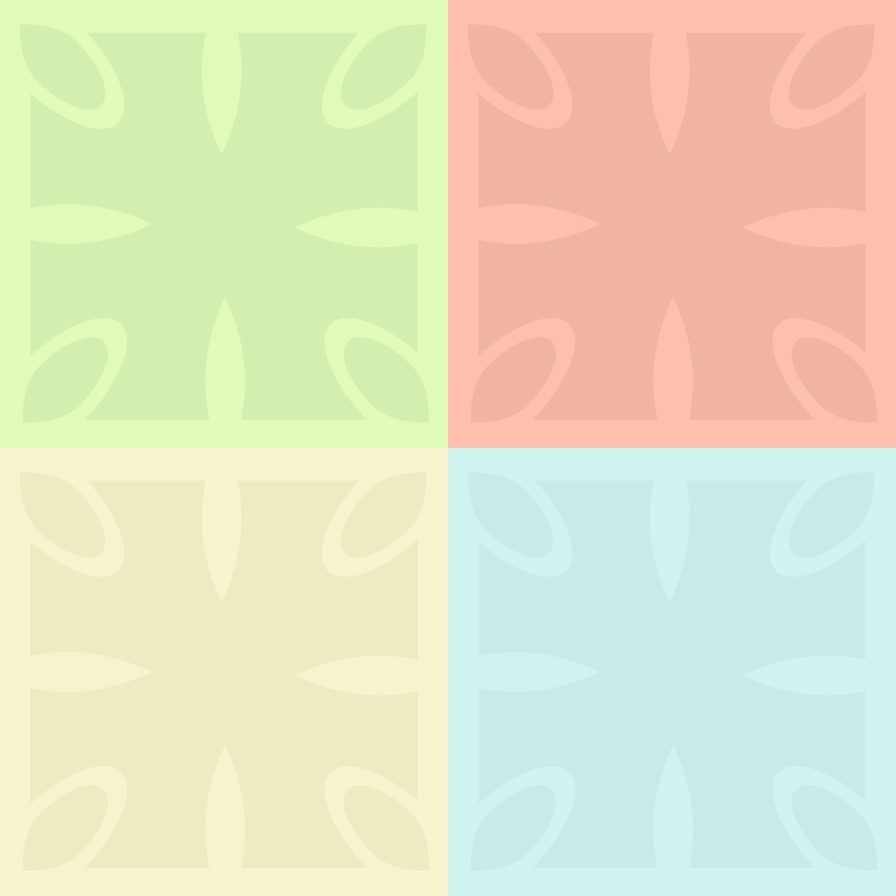
Write a WebGL 1 fragment shader that draws this pattern.

```glsl
precision highp float;

uniform vec2 u_resolution;

// Lengths are fractions of one tile, measured from its top left corner.
const float TILES = 2.0;

const vec3 GREEN_LIGHT = vec3(0.878, 0.980, 0.722);
const vec3 GREEN_DARK  = vec3(0.827, 0.937, 0.686);
const vec3 CORAL_LIGHT = vec3(1.000, 0.749, 0.682);
const vec3 CORAL_DARK  = vec3(0.941, 0.706, 0.631);
const vec3 CREAM_LIGHT = vec3(0.969, 0.953, 0.800);
const vec3 CREAM_DARK  = vec3(0.933, 0.918, 0.761);
const vec3 AQUA_LIGHT  = vec3(0.820, 0.953, 0.941);
const vec3 AQUA_DARK   = vec3(0.788, 0.922, 0.910);

const vec2 PANEL_CENTER = vec2(0.500, 0.505);
const float PANEL_HALF = 0.432;

const vec2 PETAL_CENTER = vec2(0.4987, 0.5039);
const float PETAL_SHIFT = 0.0039;
const float PETAL_TIP = 0.1595;
const float PETAL_PEAK = 0.1875;
const float PETAL_WIDTH = 0.0443;

const vec2 LEAF_CENTER = vec2(0.501, 0.4987);
const float LEAF_SHIFT = 0.003;
const vec2 LEAF_TIP = vec2(0.453, 0.444);
const float RING_MIDDLE = 0.0896;
const vec2 RING_RADII = vec2(0.2203, 0.0938);
const float LEAF_MIDDLE = 0.1172;
const vec2 LEAF_RADII = vec2(0.138, 0.0625);

float squareDistance(vec2 p, float halfSize) {
    vec2 d = abs(p) - halfSize;
    return max(d.x, d.y);
}

float ellipseDistance(vec2 p, vec2 radii) {
    float k = length(p / radii);
    float slope = length(p / (radii * radii));
    return k * (k - 1.0) / max(slope, 0.001);
}

// Pointed shape with parabolic sides: p.x runs from the tip, p.y across.
float pointedDistance(vec2 p, float peak, float halfWidth) {
    float q = 1.0 - p.x / peak;
    float slope = 2.0 * halfWidth * q / peak;
    return (abs(p.y) - halfWidth * (1.0 - q * q)) / sqrt(1.0 + slope * slope);
}

float petalDistance(vec2 tile) {
    vec2 p = tile - PETAL_CENTER;
    vec2 along = abs(p) - PETAL_TIP;
    vec2 across = p.yx - PETAL_SHIFT * sign(p);
    float horizontal = pointedDistance(vec2(along.x, across.x), PETAL_PEAK, PETAL_WIDTH);
    float vertical = pointedDistance(vec2(along.y, across.y), PETAL_PEAK, PETAL_WIDTH);
    return min(horizontal, vertical);
}

// Corner coordinates: x along the diagonal from the leaf tip, y across it.
vec2 cornerAxes(vec2 tile) {
    vec2 p = tile - LEAF_CENTER;
    p.x -= LEAF_SHIFT * sign(p.y);
    vec2 s = LEAF_TIP - abs(p);
    return vec2(s.x + s.y, s.x - s.y) * sqrt(0.5);
}

// Pointed towards the corner, rounded towards the tile centre.
float leafDistance(vec2 p) {
    if (p.x < LEAF_MIDDLE) return pointedDistance(p, LEAF_MIDDLE, LEAF_RADII.y);
    return ellipseDistance(p - vec2(LEAF_MIDDLE, 0.0), LEAF_RADII);
}

float coverage(float d, float pixel) {
    return clamp(0.5 - d / pixel, 0.0, 1.0);
}

void main() {
    vec2 grid = gl_FragCoord.xy / u_resolution * TILES;
    float pixel = TILES / min(u_resolution.x, u_resolution.y);
    vec2 tile = fract(grid);
    tile.y = 1.0 - tile.y;

    // Sunken panel, cut by the petals and rings, with leaves on top
    vec2 corner = cornerAxes(tile);
    float ring = ellipseDistance(corner - vec2(RING_MIDDLE, 0.0), RING_RADII);
    float raised = min(petalDistance(tile), ring);
    float panel = max(squareDistance(tile - PANEL_CENTER, PANEL_HALF), -raised);
    float sunken = coverage(min(panel, leafDistance(corner)), pixel);

    // One colour pair for each of the four tiles
    vec2 side = clamp((mod(grid, 2.0) - 1.0) / pixel + 0.5, 0.0, 1.0);
    vec3 green = mix(GREEN_LIGHT, GREEN_DARK, sunken);
    vec3 coral = mix(CORAL_LIGHT, CORAL_DARK, sunken);
    vec3 cream = mix(CREAM_LIGHT, CREAM_DARK, sunken);
    vec3 aqua = mix(AQUA_LIGHT, AQUA_DARK, sunken);
    vec3 color = mix(mix(cream, aqua, side.x), mix(green, coral, side.x), side.y);

    gl_FragColor = vec4(color, 1.0);
}
```
